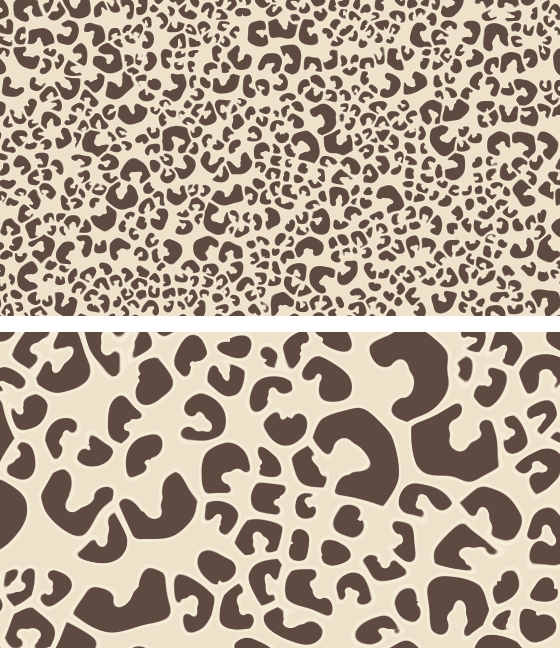
Top, the full canvas; bottom, a detail of the centre.
Write a Shadertoy shader that draws this pattern.

```glsl
const float TAU = 6.2831853;
const float CELL_SIZE = 0.085;   // coarse cell, in canvas heights
const float HALF_GAP = 0.042;    // half the gap between spots, in cells
const vec3 CREAM = vec3(0.935, 0.885, 0.797);
const vec3 PALE = vec3(0.96, 0.92, 0.84);
const vec3 BROWN = vec3(0.37, 0.29, 0.25);

vec3 hash3(vec2 p) {
    vec3 q = fract(vec3(p.xyx) * vec3(0.1031, 0.1030, 0.0973));
    q += dot(q, q.yxz + 33.33);
    return fract((q.xxy + q.yzz) * q.zyx);
}

// Smooth value noise with three independent channels
vec3 noise3(vec2 p) {
    vec2 i = floor(p), f = fract(p);
    f = f * f * (3.0 - 2.0 * f);
    vec3 low = mix(hash3(i), hash3(i + vec2(1, 0)), f.x);
    vec3 high = mix(hash3(i + vec2(0, 1)), hash3(i + vec2(1, 1)), f.x);
    return mix(low, high, f.y);
}

float smoothMax(float a, float b, float k) {
    float h = max(k - abs(a - b), 0.0) / k;
    return max(a, b) + 0.25 * h * h * k;
}

vec2 rotate(vec2 p, float angle) {
    float c = cos(angle), s = sin(angle);
    return vec2(c * p.x - s * p.y, s * p.x + c * p.y);
}

// Round-ended arc of uneven width: a bean when short, a rosette when long
float rosette(vec2 p, float spread, vec3 rnd) {
    float bend = 0.63;
    float width = mix(0.56, 0.34, smoothstep(0.3, 1.6, spread));
    p = rotate(p, rnd.x * TAU);
    p.x *= mix(0.85, 1.1, rnd.y);
    p.y += bend * sin(spread) / spread;
    float t = clamp(atan(p.x, p.y), -spread, spread);
    width *= 1.0 + 0.2 * cos(2.7 * t + rnd.z * TAU);
    return length(p - bend * vec2(sin(t), cos(t))) - width;
}

// Signed distance to the nearest spot, in cells
float leopard(vec2 p) {
    float nearest = 1e3, second = 1e3, radius = 1.0;
    vec2 offset = vec2(0.0), key = vec2(0.0);

    for (int j = -1; j <= 1; j++) {
        float row = floor(p.y) + float(j);
        float shift = 0.5 * mod(row, 2.0);
        for (int i = -1; i <= 1; i++) {
            vec2 id = vec2(floor(p.x - shift) + float(i), row);
            vec3 cellRnd = hash3(id + 41.0);
            vec2 centre = id + vec2(shift + 0.5, 0.5) + 0.28 * (cellRnd.xy - 0.5);

            // Crowded areas split each cell into up to four spots
            float crowd = mix(cellRnd.z, noise3(id * 0.35 + 7.0).x, 0.4);
            float count = floor(1.0 + 3.99 * smoothstep(0.15, 0.95, crowd));
            float orbit = count < 1.5 ? 0.0 : 0.22 + 0.028 * count;

            for (float k = 0.0; k < count; k++) {
                vec2 spotKey = id * 7.0 + vec2(k, 113.0);
                vec3 rnd = hash3(spotKey);
                float angle = TAU * (k / count + cellRnd.x) + 0.5 * (rnd.x - 0.5);
                vec2 q = p - centre - orbit * vec2(cos(angle), sin(angle));
                float r = 0.58 / sqrt(count) * mix(0.82, 1.12, rnd.y);
                float d = length(q) - r;
                if (d < nearest) {
                    second = nearest;
                    nearest = d;
                    offset = q;
                    radius = r;
                    key = spotKey;
                } else {
                    second = min(second, d);
                }
            }
        }
    }

    // Large spots curl into rosettes, small ones are often beans
    vec3 rnd = hash3(key + 59.0);
    float curl = mix(rnd.x, 1.0, 0.5 * smoothstep(0.25, 0.45, radius));
    float spread = mix(0.2, 2.35, curl);
    float spot = radius * rosette(offset / radius, spread, hash3(key + 83.0));

    // Trim where two neighbours would touch
    float border = 0.5 * (second - nearest);
    return smoothMax(spot, HALF_GAP - border, 0.08);
}

void mainImage(out vec4 fragColor, in vec2 fragCoord) {
    float pixel = 1.0 / (iResolution.y * CELL_SIZE);
    vec2 p = fragCoord * pixel;

    // Gentle warp for hand-drawn outlines
    p += 0.16 * (noise3(p * 2.3 + 19.0).xy - 0.5);
    float d = leopard(p);

    // Thin pale rim on the ground, then the dark spots
    vec3 colour = mix(PALE, CREAM, smoothstep(0.032, 0.046, d));
    float edge = 0.75 * pixel;
    colour = mix(BROWN, colour, smoothstep(-edge, edge, d));
    fragColor = vec4(colour, 1.0);
}
```
